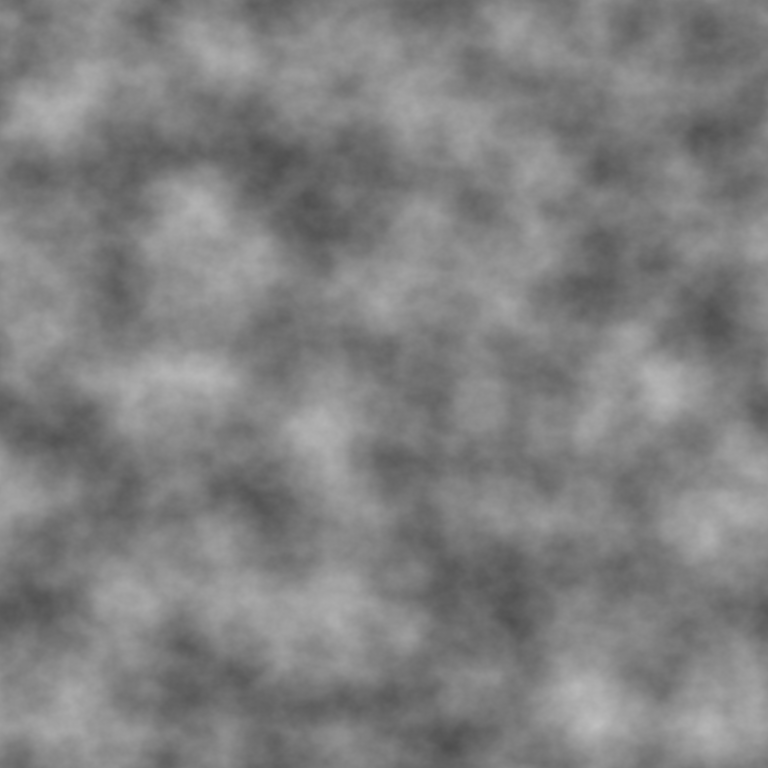
Reproduce this texture procedurally as a Shadertoy shader.

```glsl
// Soft grey clouds: round dark patches in a paler, finely mottled haze.
// Six octaves of gradient noise are summed; every octave wraps on a
// whole number of cells, so the square tiles without a seam.

const float TAU = 6.2831853;

// Integer hash of a lattice cell and octave, from 0 to 1
float hash(ivec2 cell, int seed) {
    uint h = uint(cell.x) * 1597334677u ^ uint(cell.y) * 3812015801u ^ uint(seed) * 2654435769u;
    h = (h ^ (h >> 16)) * 2246822519u;
    h = (h ^ (h >> 13)) * 3266489917u;
    h ^= h >> 16;
    return float(h >> 8) / 16777216.0;
}

// Slope contribution of one lattice corner, wrapped at the period
float corner(vec2 cell, vec2 offset, vec2 period, int seed) {
    float angle = TAU * hash(ivec2(mod(cell, period)), seed);
    return dot(vec2(cos(angle), sin(angle)), offset);
}

// Periodic gradient noise with a quintic fade
float gradientNoise(vec2 p, vec2 period, int seed) {
    vec2 cell = floor(p);
    vec2 f = p - cell;
    vec2 fade = f * f * f * (f * (f * 6.0 - 15.0) + 10.0);
    vec2 right = vec2(1.0, 0.0);
    vec2 up = vec2(0.0, 1.0);
    float bottom = mix(corner(cell, f, period, seed),
                       corner(cell + right, f - right, period, seed), fade.x);
    float top = mix(corner(cell + up, f - up, period, seed),
                    corner(cell + 1.0, f - 1.0, period, seed), fade.x);
    return mix(bottom, top, fade.y);
}

// Octaves double in frequency and halve in strength
float clouds(vec2 uv) {
    vec2 period = vec2(6.0, 7.0);
    float amplitude = 1.0;
    float sum = 0.0;
    for (int octave = 0; octave < 6; octave++) {
        vec2 shift = vec2(0.37, 0.61) * float(octave);
        sum += amplitude * gradientNoise(uv * period + shift, period, octave + 11);
        period *= 2.0;
        amplitude *= 0.5;
    }
    return sum;
}

void mainImage(out vec4 fragColor, in vec2 fragCoord) {
    vec2 uv = fragCoord / iResolution.xy;
    float grey = 0.503 + 0.3 * clouds(uv);
    fragColor = vec4(vec3(grey), 1.0);
}
```
